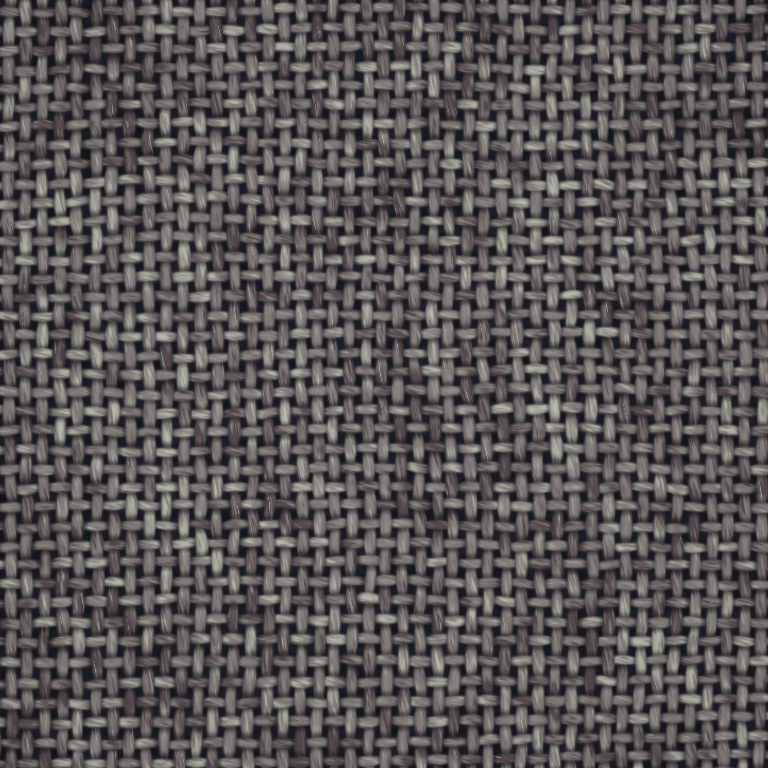
Give the GLSL for this texture, as a WebGL 1 fragment shader.

```glsl
precision highp float;
// Plain-weave cloth of heathered grey yarns over dark, open gaps.

uniform vec2 u_resolution;

const float PI = 3.14159265;
const vec2 THREADS = vec2(45.0, 40.0);   // warp yarns across, weft yarns down
const float WARP_HALF_WIDTH = 0.315;     // in units of the yarn spacing
const float WEFT_HALF_WIDTH = 0.235;
const float EDGE_SOFTNESS = 0.07;
const float BULGE = 0.035;               // extra half width where a yarn is on top
const float WANDER = 0.16;               // sideways drift of each yarn
const float CLOTH_WOBBLE = 0.55;         // slow bending of the whole grid
const float STREAK_COUNT = 7.0;          // fibres across one yarn spacing
const float TWIST = 1.3;                 // slant of the fibres

const vec3 GAP_COLOR = vec3(0.085, 0.095, 0.130);
const vec3 DARK_FIBRE = vec3(0.315, 0.270, 0.290);
const vec3 MID_FIBRE = vec3(0.495, 0.470, 0.465);
const vec3 LIGHT_FIBRE = vec3(0.680, 0.680, 0.640);
const vec3 PALE_FLECK = vec3(0.760, 0.750, 0.690);

float hash(vec2 p) {
  return fract(sin(dot(p, vec2(127.1, 311.7))) * 43758.5453);
}

float noise(vec2 p) {
  vec2 i = floor(p);
  vec2 f = fract(p);
  f = f * f * (3.0 - 2.0 * f);
  return mix(mix(hash(i), hash(i + vec2(1.0, 0.0)), f.x),
             mix(hash(i + vec2(0.0, 1.0)), hash(i + vec2(1.0, 1.0)), f.x), f.y);
}

// Blend of the heathered fibre colours, tone from 0 (dark) to 1 (light).
vec3 fibreColor(float tone) {
  vec3 lower = mix(DARK_FIBRE, MID_FIBRE, smoothstep(0.0, 0.5, tone));
  return mix(lower, LIGHT_FIBRE, smoothstep(0.5, 1.0, tone));
}

// One yarn: colour in rgb, coverage in a. "across" is measured within its cell,
// "over" is +1 where the yarn crosses on top and -1 where it dives below.
vec4 yarn(float across, float along, float id, float over,
          float halfWidth, float softness, float lift) {
  float height = over * cos(PI * (fract(along) - 0.5));

  // Irregular path and thickness
  float drift = (noise(vec2(id + 31.0, along * 0.8)) - 0.5) * WANDER;
  drift += (hash(vec2(id, 5.0)) - 0.5) * WANDER * 0.6;
  float width = halfWidth + BULGE * height;
  width *= 0.88 + 0.24 * noise(vec2(id + 67.0, along * 0.9));
  float d = across - drift;
  float coverage = 1.0 - smoothstep(-softness, softness, abs(d) - width);

  // Heathering along the yarn and twisted fibre streaks
  vec2 fibre = vec2(d * STREAK_COUNT + along * TWIST + id * 17.0, along * 1.4);
  float streak = noise(fibre) * 0.6 + noise(fibre * vec2(2.1, 1.7) + 9.0) * 0.4;
  float heather = noise(vec2(id + 113.0, along * 0.75));
  float tone = 0.47 + lift + 0.75 * (heather - 0.5) + 0.75 * (streak - 0.5);
  vec3 color = fibreColor(clamp(tone, 0.0, 1.0));

  // Occasional pale fibres
  float fleck = noise(vec2(fibre.x * 1.3 + 40.0, along * 0.9 + id * 3.7));
  color = mix(color, PALE_FLECK, 0.55 * smoothstep(0.83, 0.97, fleck));

  // Rounded body, darkened toward the dips
  float roundness = 1.0 - 0.30 * pow(min(abs(d) / width, 1.0), 2.0);
  float dip = mix(0.50, 1.04, smoothstep(-0.95, 0.45, height));
  return vec4(color * roundness * dip, coverage);
}

void main() {
  vec2 uv = gl_FragCoord.xy / u_resolution;

  // Gently bent thread grid
  vec2 bend = vec2(noise(uv * 3.5 + 3.0), noise(uv * 4.0 + 21.0)) - 0.5;
  vec2 grid = uv * THREADS + bend * CLOTH_WOBBLE;
  vec2 cell = floor(grid);
  vec2 local = grid - cell - 0.5;
  float warpOver = 1.0 - 2.0 * mod(cell.x + cell.y, 2.0);

  vec2 softness = EDGE_SOFTNESS + 0.5 * THREADS / u_resolution;
  float patchTone = (noise(uv * 7.0 + 50.0) - 0.5) * 0.16;

  vec4 warp = yarn(local.x, grid.y, cell.x, warpOver,
                   WARP_HALF_WIDTH, softness.x, patchTone - 0.02);
  vec4 weft = yarn(local.y, grid.x, cell.y + 200.0, -warpOver,
                   WEFT_HALF_WIDTH, softness.y, patchTone + 0.05);

  // Stack gap, lower yarn and upper yarn
  float warpOnTop = step(0.0, warpOver);
  vec4 lower = mix(warp, weft, warpOnTop);
  vec4 upper = mix(weft, warp, warpOnTop);
  vec3 color = GAP_COLOR * (0.8 + 0.5 * noise(grid * 3.0));
  color = mix(color, lower.rgb, lower.a);
  color = mix(color, upper.rgb, upper.a);

  // Slight falloff toward the corners
  vec2 fromCenter = uv - 0.5;
  color *= 1.03 - 0.22 * dot(fromCenter, fromCenter);
  gl_FragColor = vec4(color, 1.0);
}
```
